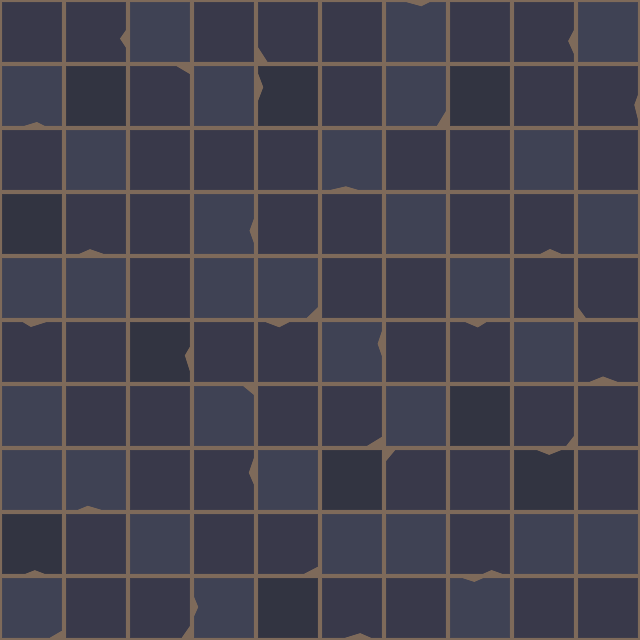
This pattern is drawn by a three.js fragment shader. Its source:

```glsl
varying vec2 vUv;

const float TILES = 10.0;
const float HALF_GROUT = 0.034;
const float CHIP_SHARE = 0.4;
const float CORNER_SHARE = 0.3;
const float LIGHT_SHARE = 0.25;
const float DARK_SHARE = 0.15;

const vec3 GROUT = vec3(0.494, 0.416, 0.353);
const vec3 SLATE = vec3(0.222, 0.224, 0.290);
const vec3 SLATE_LIGHT = vec3(0.247, 0.259, 0.329);
const vec3 SLATE_DARK = vec3(0.196, 0.204, 0.255);

float hash(vec2 cell, float seed) {
  return fract(sin(dot(cell, vec2(127.1, 311.7)) + seed * 74.7) * 43758.5453);
}

// Evenly spread value per cell, loosened by a random offset
float scatter(vec2 cell, vec2 stride, float seed) {
  return fract(dot(cell, stride) + 0.35 * hash(cell, seed));
}

// Quarter turns about the tile centre
vec2 quarterTurn(vec2 p, float turns) {
  vec2 q = p - 0.5;
  if (mod(turns, 2.0) > 0.5) q = vec2(-q.y, q.x);
  if (turns > 1.5) q = -q;
  return q + 0.5;
}

// Signed distances, negative inside the chip
float cornerChip(vec2 p, vec2 legs) {
  vec2 slope = 1.0 / legs;
  return (dot(p, slope) - 1.0) / length(slope);
}

float edgeChip(vec2 p, vec2 apex, vec2 reach) {
  vec2 q = p - apex;
  float left = dot(q, normalize(vec2(-apex.y, reach.x)));
  float right = dot(q, normalize(vec2(apex.y, reach.y)));
  return max(left, right);
}

float chipDistance(vec2 p, vec2 cell) {
  float turns = floor(4.0 * hash(cell, 1.0));
  vec2 q = quarterTurn(p, turns) - HALF_GROUT;
  vec2 size = vec2(hash(cell, 2.0), hash(cell, 3.0));
  if (hash(cell, 4.0) < CORNER_SHARE) {
    return cornerChip(q, mix(vec2(0.11), vec2(0.24), size));
  }
  vec2 apex = vec2(mix(0.32, 0.66, hash(cell, 5.0)),
                   mix(0.055, 0.095, hash(cell, 6.0)));
  return edgeChip(q, apex, mix(vec2(0.12), vec2(0.25), size));
}

// Positive on the tile face, negative in the grout or a chip
float tileDistance(vec2 p, vec2 cell) {
  vec2 border = min(p, 1.0 - p) - HALF_GROUT;
  float d = min(border.x, border.y);
  if (scatter(cell, vec2(0.43, 0.27), 7.0) < CHIP_SHARE) {
    d = min(d, chipDistance(p, cell));
  }
  return d;
}

vec3 tileColor(vec2 cell) {
  float tone = scatter(cell, vec2(0.3, 0.37), 8.0);
  if (tone < LIGHT_SHARE) return SLATE_LIGHT;
  if (tone < LIGHT_SHARE + DARK_SHARE) return SLATE_DARK;
  return SLATE;
}

void main() {
  vec2 grid = vUv * TILES;
  vec2 cell = mod(floor(grid), TILES);
  vec2 pixel = fwidth(grid);
  float blur = 0.5 * max(pixel.x, pixel.y);

  float face = smoothstep(-blur, blur, tileDistance(fract(grid), cell));
  gl_FragColor = vec4(mix(GROUT, tileColor(cell), face), 1.0);
}
```
